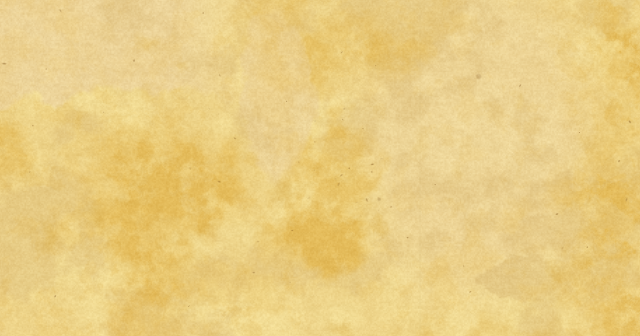
This texture is drawn by a Shadertoy shader. Its source:

```glsl
float hash(vec2 cell) {
    vec3 q = fract(cell.xyx * 0.1031);
    q += dot(q, q.yzx + 33.33);
    return fract((q.x + q.y) * q.z);
}

float noise(vec2 p) {
    vec2 i = floor(p), f = fract(p);
    f = f * f * (3.0 - 2.0 * f);
    float low = mix(hash(i), hash(i + vec2(1, 0)), f.x);
    float high = mix(hash(i + vec2(0, 1)), hash(i + vec2(1, 1)), f.x);
    return mix(low, high, f.y);
}

float fbm(vec2 p, int octaves, float gain) {
    float sum = 0.0, weight = 0.5, total = 0.0;
    for (int i = 0; i < octaves; i++) {
        sum += weight * noise(p);
        total += weight;
        weight *= gain;
        p = mat2(1.6, 1.2, -1.2, 1.6) * p + 17.3;
    }
    return sum / total;
}

// Ragged displacement that frays the outline of a stain
vec2 fray(vec2 p, float scale, float amount) {
    vec2 n = vec2(fbm(p * scale + 40.0, 5, 0.62), fbm(p * scale + 90.0, 5, 0.62));
    return p + amount * (n - 0.5);
}

float stain(vec2 p, vec2 centre, vec2 radius, float softness) {
    float d = length((p - centre) / radius);
    return 1.0 - smoothstep(1.0 - softness, 1.0 + softness, d);
}

// Noise cut at a level, giving islands with ragged shores
float islands(vec2 p, float scale, float level, float softness) {
    return smoothstep(level - softness, level + softness, fbm(p * scale, 6, 0.6));
}

// Randomly placed, tilted spots, one candidate per grid cell
float spots(vec2 p, float cells, float density, float radius, float blur, float seed) {
    vec2 home = floor(p * cells);
    float cover = 0.0;
    for (int y = -1; y <= 1; y++)
    for (int x = -1; x <= 1; x++) {
        vec2 cell = home + vec2(x, y);
        vec2 key = cell + seed;
        vec2 centre = (cell + vec2(hash(key + 11.0), hash(key + 23.0))) / cells;
        float angle = 3.14 * hash(key + 37.0);
        vec2 axis = vec2(cos(angle), sin(angle));
        vec2 d = p - centre;
        d = vec2(dot(d, axis), dot(d, vec2(-axis.y, axis.x)));
        d.x *= mix(0.45, 1.0, hash(key + 51.0));
        float size = radius * mix(0.45, 1.2, hash(key + 67.0));
        float spot = 1.0 - smoothstep(size - blur, size + blur, length(d));
        float strength = mix(0.2, 1.0, hash(key + 83.0));
        cover = max(cover, spot * strength * step(hash(key), density));
    }
    return cover;
}

// Soaked areas of amber, broken up by mottling
float amberCover(vec2 p) {
    vec2 w = fray(p, 5.0, 0.32);
    float soak = 0.80 * stain(w, vec2(0.55, 0.46), vec2(0.21, 0.13), 0.5);
    soak = max(soak, 0.65 * stain(w, vec2(0.42, 0.22), vec2(0.11, 0.26), 0.5));
    soak = max(soak, 0.90 * stain(w, vec2(0.95, 0.31), vec2(0.15, 0.12), 0.35));
    soak = max(soak, 0.55 * stain(w, vec2(1.00, 0.53), vec2(0.13, 0.16), 0.25));
    soak = max(soak, 0.42 * stain(w, vec2(0.98, 0.87), vec2(0.28, 0.11), 0.4));
    soak = max(soak, 0.45 * stain(w, vec2(0.05, 0.49), vec2(0.06, 0.10), 0.6));
    float rightEdge = smoothstep(1.60, 1.85, w.x);
    soak = max(soak, rightEdge * mix(0.20, 0.65, islands(p + 3.0, 12.0, 0.49, 0.06)));
    float mottle = mix(0.45, 1.35, islands(p + 5.0, 16.0, 0.5, 0.2));
    float patches = 0.28 * islands(p + 9.0, 6.0, 0.62, 0.08);
    return soak * mottle + patches + 0.22 * islands(p + 21.0, 15.0, 0.62, 0.06);
}

// Washed out areas with a crisp, scalloped tide line
float creamCover(vec2 p) {
    vec2 w = fray(p, 7.0, 0.14);
    float corner = smoothstep(-0.012, 0.012, w.y - 0.67 - 0.07 * noise(p.xx * 6.0));
    corner *= 1.0 - smoothstep(0.50, 0.78, w.x);
    float tongue = 0.85 * stain(w, vec2(0.83, 0.73), vec2(0.10, 0.25), 0.12);
    float wash = 0.75 * stain(w, vec2(1.42, 0.60), vec2(0.34, 0.46), 0.35);
    return max(max(corner, tongue), wash);
}

void mainImage(out vec4 fragColor, in vec2 fragCoord) {
    vec2 p = fragCoord / iResolution.y;
    float pixel = 1.0 / iResolution.y;

    const vec3 PALE = vec3(0.948, 0.862, 0.580);
    const vec3 STRAW = vec3(0.930, 0.828, 0.535);
    const vec3 CREAM = vec3(0.925, 0.828, 0.610);
    const vec3 AMBER = vec3(0.893, 0.735, 0.355);
    const vec3 UMBER = vec3(0.865, 0.745, 0.480);
    const vec3 RUST = vec3(0.500, 0.330, 0.120);

    // Sheet and stains
    float cream = creamCover(p);
    vec3 color = mix(PALE, STRAW, islands(p + 8.0, 5.0, 0.5, 0.12));
    color = mix(color, CREAM, 0.85 * cream);
    float ring = stain(fray(p, 9.0, 0.13), vec2(1.52, 0.17), vec2(0.10, 0.06), 0.12);
    float umber = max(0.55 * ring, 0.45 * islands(p + 33.0, 5.0, 0.59, 0.07));
    color = mix(color, UMBER, umber);
    float amber = amberCover(p) * (1.0 - 0.5 * cream);
    color = mix(color, AMBER, clamp(amber, 0.0, 1.0));

    // Foxing blots and dark specks
    float blots = spots(fray(p, 24.0, 0.07), 6.0, 0.26, 0.024, 0.018, 7.0);
    color = mix(color, AMBER * 0.97, 0.55 * blots);
    float crowd = stain(p, vec2(1.03, 0.52), vec2(0.16, 0.15), 0.5);
    float specks = spots(p, 14.0, 0.08, 0.0020, pixel * 0.7, 29.0);
    specks = max(specks, crowd * spots(p, 30.0, 0.22, 0.0021, pixel * 0.7, 71.0));
    specks = max(specks, spots(p, 3.0, 0.12, 0.006, 0.003, 113.0));
    color = mix(color, RUST, 0.55 * specks);

    // Fold, laid lines and fine grain
    float fold = 1.0 - smoothstep(0.0, 0.005, abs(p.x - 1.25));
    float laid = noise(p * vec2(25.0, 170.0)) - 0.5;
    float grain = noise(p * 240.0) + 0.6 * noise(p.yx * 130.0 + 50.0) - 0.8;
    float cloud = fbm(p * 38.0 + 70.0, 3, 0.7) - 0.5;
    color += 0.012 * laid + (0.042 * grain + 0.045 * cloud) * vec3(0.7, 1.0, 1.25);
    color -= 0.02 * fold * noise(p * vec2(2.0, 40.0));

    fragColor = vec4(clamp(color, 0.0, 1.0), 1.0);
}
```
